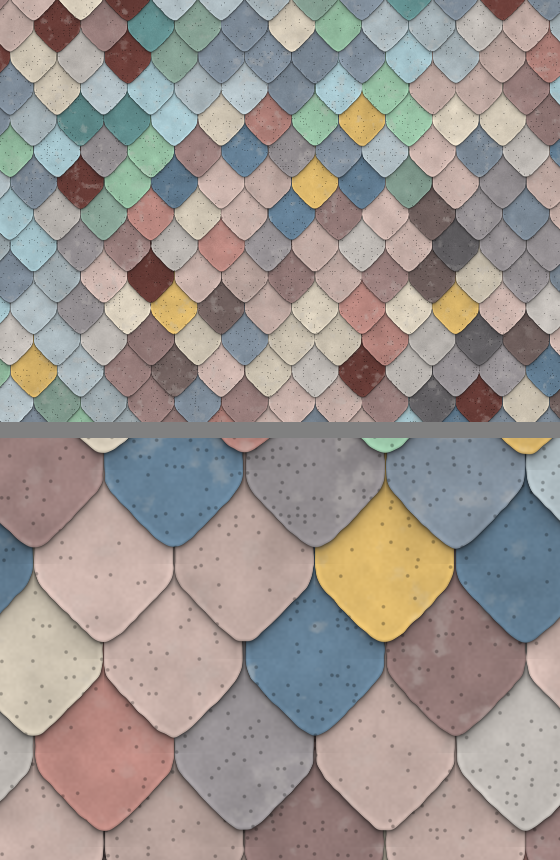
Top: the whole. Bottom: its middle third, enlarged.
Give the GLSL for this pattern, as a WebGL 1 fragment shader.

```glsl
precision highp float;
// Overlapping rounded diamond clay tiles in faded pastel, warm and slate glazes.

uniform vec2 u_resolution;

const float COLUMNS = 11.94;             // tiles across the canvas
const float ROW_STEP = 0.669;            // row spacing, in tile widths
const vec2 LATTICE_SHIFT = vec2(0.283, 0.252);
const float TIP_DEPTH = 0.66;            // depth of the unrounded lower tip
const float EDGE_SLOPE = 1.1;
const float TIP_ROUND = 0.1;
const float CORNER_ROUND = 0.07;
const float HALF_WIDTH = 0.494;
const float JITTER = 0.014;
const float YELLOW_SHARE = 0.03;
const float BRICK_SHARE = 0.025;

const vec3 GAP = vec3(0.20, 0.19, 0.19);
const vec3 MIST = vec3(0.68, 0.73, 0.75);
const vec3 SKY = vec3(0.65, 0.77, 0.80);
const vec3 SLATE = vec3(0.50, 0.55, 0.60);
const vec3 STEEL = vec3(0.38, 0.48, 0.56);
const vec3 MINT = vec3(0.58, 0.74, 0.63);
const vec3 SAGE = vec3(0.52, 0.62, 0.57);
const vec3 TEAL = vec3(0.38, 0.55, 0.55);
const vec3 CREAM = vec3(0.82, 0.78, 0.71);
const vec3 PLASTER = vec3(0.74, 0.72, 0.70);
const vec3 BLUSH = vec3(0.78, 0.69, 0.66);
const vec3 ROSE = vec3(0.71, 0.52, 0.49);
const vec3 MAUVE = vec3(0.58, 0.48, 0.47);
const vec3 ASH = vec3(0.59, 0.57, 0.58);
const vec3 TAUPE = vec3(0.43, 0.37, 0.36);
const vec3 CHARCOAL = vec3(0.38, 0.37, 0.38);
const vec3 BRICK = vec3(0.41, 0.24, 0.22);
const vec3 YELLOW = vec3(0.85, 0.71, 0.42);

float hash(vec2 p) {
  vec3 q = fract(vec3(p.xyx) * 0.1031);
  q += dot(q, q.yzx + 33.33);
  return fract((q.x + q.y) * q.z);
}

float noise(vec2 p) {
  vec2 i = floor(p), f = fract(p);
  f = f * f * (3.0 - 2.0 * f);
  return mix(mix(hash(i), hash(i + vec2(1, 0)), f.x),
             mix(hash(i + vec2(0, 1)), hash(i + 1.0), f.x), f.y);
}

float fbm(vec2 p) {
  float sum = 0.0, amp = 0.5;
  for (int k = 0; k < 4; k++) {
    sum += amp * noise(p);
    p = p * 2.03 + 17.0;
    amp *= 0.5;
  }
  return sum;
}

float smoothMax(float a, float b, float k) {
  float h = max(k - abs(a - b), 0.0) / k;
  return max(a, b) + h * h * k * 0.25;
}

// Signed distance to a tile whose body runs on upward beneath the next row
float tileDistance(vec2 q) {
  float edge = EDGE_SLOPE * length(vec2(q.x, TIP_ROUND)) - TIP_DEPTH;
  float slant = (edge - q.y) / length(vec2(EDGE_SLOPE, 1.0));
  return smoothMax(slant, abs(q.x) - HALF_WIDTH, CORNER_ROUND);
}

vec3 pick(float h, vec3 a, vec3 b, vec3 c, vec3 d, vec3 e, vec3 f) {
  h *= 6.0;
  if (h < 3.0) return h < 1.0 ? a : (h < 2.0 ? b : c);
  return h < 4.0 ? d : (h < 5.0 ? e : f);
}

float region(vec2 p, vec2 center, float radius) {
  return 1.0 - smoothstep(0.65, 1.25, length(p - center) / radius);
}

// Glaze family depends on position, the glaze itself on the tile id
vec3 glaze(vec2 id, vec2 center) {
  float family = hash(id + 41.0), choice = hash(id + 7.0), rare = hash(id + 93.0);
  float warm = max(region(center, vec2(0.48, 0.24), 0.31),
                   max(region(center, vec2(0.91, 0.58), 0.13),
                       region(center, vec2(0.07, 0.73), 0.13)));
  float dark = region(center, vec2(0.95, 0.20), 0.36);
  vec3 color = pick(choice, MIST, SKY, SLATE, MINT, MIST * 0.94,
                    hash(id + 3.0) < 0.5 ? TEAL : SAGE);
  if (family < 0.15) color = pick(choice, CREAM, ASH, PLASTER, STEEL, TAUPE, SLATE);
  if (family > 1.0 - 0.85 * dark) color = pick(choice, CHARCOAL, TAUPE, STEEL, ASH, SLATE, BLUSH);
  if (family > 1.0 - 0.92 * warm) color = pick(choice, BLUSH, CREAM, ROSE, MAUVE, PLASTER, BLUSH * 0.95);
  if (rare < YELLOW_SHARE) color = YELLOW;
  if (rare > 1.0 - BRICK_SHARE) color = BRICK;
  return color * (0.95 + 0.10 * hash(id + 61.0));
}

// Cloudy glaze, pale scuffs and small dark pits
vec3 weather(vec3 color, vec2 q, vec2 id) {
  vec2 s = q + id * 5.3;
  float wear = hash(id + 27.0);
  color *= 0.90 + 0.20 * fbm(s * 4.0);
  color = mix(color, PLASTER, (0.12 + 0.25 * wear) * smoothstep(0.54, 0.75, fbm(s * 6.0 + 50.0)));
  vec2 cell = floor(s * 17.0);
  vec2 spot = 0.3 + 0.4 * vec2(hash(cell + 5.0), hash(cell + 11.0));
  float pit = 1.0 - smoothstep(0.10, 0.32, length(fract(s * 17.0) - spot));
  pit *= step(0.94 - 0.14 * wear, hash(cell));
  return color * (1.0 - 0.28 * pit) + 0.025 * (noise(s * 45.0) - 0.5);
}

void main() {
  float pixel = COLUMNS / u_resolution.x;
  vec2 p = gl_FragCoord.xy * pixel + LATTICE_SHIFT;
  vec3 color = GAP;
  // Lower rows first; each higher row covers and shades the one below
  for (int k = -1; k <= 1; k++) {
    float row = floor(p.y / ROW_STEP) + float(k);
    float offset = 0.5 * mod(row, 2.0);
    vec2 id = vec2(floor(p.x - offset + 0.5), row);
    vec2 center = vec2(id.x + offset, row * ROW_STEP);
    vec2 q = p - center;
    vec2 shift = JITTER * (vec2(hash(id + 13.0), hash(id + 19.0)) - 0.5);
    float d = tileDistance(q - shift) + 0.010 * (noise(p * 16.0) - 0.5);
    float outside = max(d, 0.0);
    color *= 1.0 - 0.48 * exp(-outside / 0.018) - 0.14 * exp(-outside / 0.07);
    vec3 tile = weather(glaze(id, (center - LATTICE_SHIFT) / COLUMNS), q, id);
    tile *= 1.0 + 0.07 * smoothstep(-0.05, -0.015, d) - 0.16 * smoothstep(-0.014, 0.0, d);
    color = mix(color, tile, 1.0 - smoothstep(-0.5 * pixel, 0.5 * pixel, d));
  }
  gl_FragColor = vec4(clamp(color, 0.0, 1.0), 1.0);
}
```
